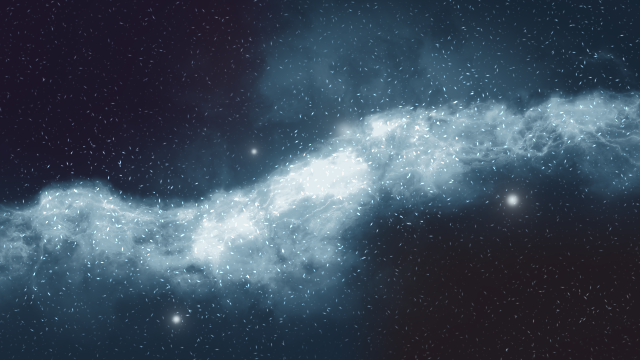
A Shadertoy shader for this background:

```glsl
// A pale nebula band rising from left to right across a dark sky.
// Warped fractal noise and stretched ridges fill the band below a smooth crest;
// thin strands, wide glows, hashed flecks and a few bright stars lie on top.

#define VIOLET vec3(0.105, 0.080, 0.150)
#define NAVY vec3(0.095, 0.155, 0.220)
#define UMBER vec3(0.125, 0.100, 0.120)
#define TEAL vec3(0.220, 0.350, 0.435)
#define PALE vec3(0.550, 0.680, 0.740)
#define WHITE vec3(0.880, 0.925, 0.940)
#define CLOUD_SCALE 6.5
#define STRANDS 9
#define FLECK_LAYERS 4
#define FLECK_AMOUNT 0.55

float hash(vec2 p) {
    return fract(sin(dot(p, vec2(127.1, 311.7))) * 43758.5453);
}

float noise(vec2 p) {
    vec2 i = floor(p), f = fract(p);
    f = f * f * (3.0 - 2.0 * f);
    return mix(mix(hash(i), hash(i + vec2(1, 0)), f.x),
               mix(hash(i + vec2(0, 1)), hash(i + vec2(1, 1)), f.x), f.y);
}

float fbm(vec2 p) {
    float sum = 0.0, amp = 0.47;
    for (int i = 0; i < 6; i++) {
        sum += amp * noise(p);
        p = mat2(1.6, 1.2, -1.2, 1.6) * p + 7.3;
        amp *= 0.55;
    }
    return sum;
}

// Gaussian spot with separate radii
float spot(vec2 p, vec2 center, vec2 radius) {
    vec2 q = (p - center) / radius;
    return exp(-dot(q, q));
}

// Height of the band's upper edge
float crest(float x) {
    return 0.425 + 0.265 * smoothstep(0.48, 1.15, x)
         + 0.035 * smoothstep(1.2, 1.65, x)
         + 0.045 * exp(-pow((x - 0.22) / 0.14, 2.0));
}

// Violet upper left, navy lower left and upper right, umber lower right
vec3 sky(vec2 p, float cloud) {
    vec3 col = mix(NAVY, VIOLET, smoothstep(0.2, 0.7, p.y + 0.2 * (cloud - 0.5)));
    col = mix(col, NAVY * 0.9, smoothstep(0.65, 0.9, p.x) * smoothstep(0.3, 0.6, p.y));
    float lowerRight = smoothstep(0.9, 1.15, p.x) * (1.0 - smoothstep(0.25, 0.55, p.y));
    col = mix(col, UMBER, lowerRight);
    return col + vec3(0.025, 0.01, 0.0) * spot(p, vec2(0.63, 0.82), vec2(0.12, 0.2));
}

// Fine bright threads that follow the crest
float strands(vec2 p, float rough) {
    float sum = 0.0;
    for (int i = 0; i < STRANDS; i++) {
        float k = float(i);
        float wave = 0.06 * (noise(vec2(p.x * 6.0, k * 7.7)) - 0.5);
        float fine = 0.1 * (fbm(p * 11.0 + k * 3.1) - 0.5) + 0.03 * (rough - 0.5);
        float gap = abs(p.y - crest(p.x) + 0.016 * k - wave - fine);
        float visible = smoothstep(0.2, 0.8, noise(vec2(p.x * 5.0 + k * 5.3, k)));
        sum += visible * (exp(-gap / 0.004) + 0.5 * exp(-gap / 0.016));
    }
    return sum;
}

// Small slanted specks of very uneven size
float flecks(vec2 p, float pixel) {
    float sum = 0.0;
    for (int i = 0; i < FLECK_LAYERS; i++) {
        float scale = 17.0 + 14.0 * float(i);
        vec2 g = mat2(0.8, 0.6, -0.6, 0.8) * p * scale + 31.7 * float(i);
        vec2 cell = floor(g);
        vec2 jitter = 0.12 + 0.76 * vec2(hash(cell), hash(cell + 3.7));
        vec2 q = (fract(g) - jitter) / scale;
        float angle = 6.283 * hash(cell + 8.1), size = pow(hash(cell + 5.9), 3.0);
        q = mat2(cos(angle), sin(angle), -sin(angle), cos(angle)) * q;
        q /= vec2(0.001 + 0.0025 * size, 0.0009) + 0.25 * pixel;
        sum += exp(-dot(q, q)) * step(hash(cell + 1.3), FLECK_AMOUNT) * (0.12 + 0.88 * size);
    }
    return sum;
}

// Bright star with a round halo
float star(vec2 p, vec2 center, float size) {
    float r = length(p - center) / size;
    return exp(-r * r) + 0.35 * exp(-r * 0.5);
}

void mainImage(out vec4 fragColor, in vec2 fragCoord) {
    vec2 p = fragCoord / iResolution.y;
    vec2 warp = vec2(fbm(p * 5.0), fbm(p * 5.0 + 19.0)) - 0.5;
    float cloud = fbm((p + 0.2 * warp) * CLOUD_SCALE);
    float billow = smoothstep(0.25, 0.75, cloud);

    // Band body: crisp crest, ragged lower side, ridges drawn out along it
    float depth = crest(p.x) - p.y + 0.09 * warp.y + 0.07 * (cloud - 0.5);
    float thickness = 0.26 + 0.16 * exp(-pow((p.x - 0.88) / 0.24, 2.0));
    float body = smoothstep(-0.025, 0.04, depth)
               * (1.0 - smoothstep(0.3, 1.1, depth / thickness + 0.5 * (0.5 - cloud)));
    float ridge = 1.0 - abs(2.0 * fbm(vec2(p.x * 7.0, depth * 17.0) + 3.0 * warp) - 1.0);
    ridge = pow(clamp(ridge, 0.0, 1.0), 5.0);

    // Wide glows around the band, then the white core
    float glow = 0.27 * spot(p, vec2(0.93, 0.70), vec2(0.34, 0.27))
               + 0.13 * spot(p, vec2(1.20, 0.78), vec2(0.35, 0.17))
               + 0.15 * spot(p, vec2(0.60, 0.52), vec2(0.22, 0.15))
               + 0.20 * spot(p, vec2(0.80, 0.27), vec2(0.34, 0.19))
               + 0.20 * spot(p, vec2(0.12, 0.25), vec2(0.38, 0.18))
               + 0.14 * spot(p, vec2(1.55, 0.58), vec2(0.42, 0.20));
    vec2 along = mat2(0.88, -0.47, 0.47, 0.88) * (p - vec2(0.78, 0.475) + 0.06 * warp);
    float core = 0.42 * spot(along, vec2(0.0), vec2(0.20, 0.055))
               + 0.20 * spot(along, vec2(0.04, -0.03), vec2(0.34, 0.11));

    float light = glow * (0.65 + 0.7 * billow) + body * (0.2 + 0.37 * billow + 0.24 * ridge);
    light += core * (0.75 + 0.35 * billow);
    light += 0.12 * strands(p, cloud) * (0.35 + 0.65 * smoothstep(-0.06, 0.02, depth));

    // Faint wisps above the right end
    float wisp = abs(p.y - 0.83 + 0.4 * (p.x - 1.68) - 0.3 * warp.x);
    light += 0.2 * exp(-wisp / 0.012) * smoothstep(1.5, 1.72, p.x) * billow;

    vec3 col = mix(sky(p, cloud), TEAL, smoothstep(-0.03, 0.38, light));
    col = mix(col, PALE, smoothstep(0.28, 0.78, light));
    col = mix(col, WHITE, smoothstep(0.7, 1.25, light));

    // Specks and stars
    float near = 0.35 + 0.65 * exp(-pow((p.y - crest(p.x) + 0.1) / 0.28, 2.0));
    near *= 0.4 + 1.2 * noise(p * 7.0 + 4.0);
    col += PALE * flecks(p, 1.0 / iResolution.y) * near;
    float stars = star(p, vec2(1.424, 0.444), 0.012) + star(p, vec2(0.490, 0.113), 0.008)
                + 0.7 * star(p, vec2(0.706, 0.579), 0.006) + 0.4 * star(p, vec2(0.96, 0.634), 0.024)
                + 0.6 * star(p, vec2(1.204, 0.683), 0.006) + 0.5 * star(p, vec2(1.146, 0.611), 0.006);
    col = mix(col, vec3(0.92, 0.97, 0.98), 1.0 - exp(-1.6 * stars));
    fragColor = vec4(min(col, vec3(0.97)), 1.0);
}
```
